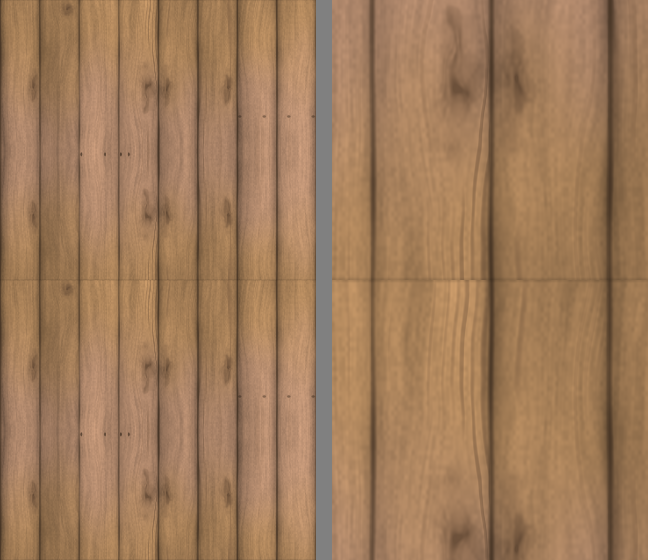
Left, the full canvas; right, a detail of the centre.
Reproduce this texture procedurally as a WebGL 1 fragment shader.

```glsl
precision highp float;
uniform vec2 u_resolution;

#define PLANKS 8.0
#define ROWS 2.0
#define TILE_LENGTH 7.1
#define MIRROR_LINE 0.46
#define ROSE_WOOD vec3(0.72, 0.555, 0.44)
#define GOLD_WOOD vec3(0.70, 0.535, 0.365)
#define DARK_WOOD vec3(0.38, 0.28, 0.20)
#define GAP_COLOR vec3(0.27, 0.20, 0.14)
#define GAP_WIDTH 0.024
#define SHADOW_WIDTH 0.10
#define GRAIN 0.36
#define BROAD 0.18

float hash(vec2 p) {
  return fract(sin(dot(p, vec2(127.1, 311.7))) * 43758.5453);
}

float noise(vec2 p) {
  vec2 i = floor(p);
  vec2 f = fract(p);
  f = f * f * (3.0 - 2.0 * f);
  return mix(mix(hash(i), hash(i + vec2(1.0, 0.0)), f.x),
             mix(hash(i + vec2(0.0, 1.0)), hash(i + vec2(1.0, 1.0)), f.x), f.y);
}

// Spreads the grain around a knot and darkens its ragged core.
void addKnot(vec2 d, float mask, inout float bend, inout float dark) {
  float r = length(d);
  bend -= mask * d.x * exp(-0.4 * r * r) * 0.08;
  float ragged = 0.45 + 0.75 * noise(d * vec2(3.0, 4.0) + 5.0);
  dark = max(dark, mask * ragged * exp(-1.1 * r * r));
}

float samePlank(float x, float plank) {
  return 1.0 - step(0.5, abs(floor(x) - plank));
}

float spot(vec2 d, vec2 radius) {
  return 1.0 - smoothstep(0.4, 1.3, length(d / radius));
}

void main() {
  vec2 uv = gl_FragCoord.xy / u_resolution;
  float x = uv.x * PLANKS;
  float plank = floor(x);
  float along = fract(uv.y * ROWS);
  float y = (along - MIRROR_LINE) * TILE_LENGTH;
  vec2 p = vec2(x, abs(y));

  // Knots, placed in pairs and reflected along each plank
  float bend = 0.0;
  float knots = 0.0;
  for (int i = 0; i < 4; i++) {
    float pair = floor(float(i) / 2.0);
    float side = mod(float(i), 2.0) * 2.0 - 1.0;
    float kx = mix(3.97, 3.30, pair) + side * mix(0.24, 2.44, pair);
    vec2 size = vec2(0.13, 0.42) * mix(1.0 - 0.15 * side, 0.75, pair);
    vec2 d = (p - vec2(kx, 1.6)) / size;
    d += 0.9 * (vec2(noise(p * vec2(9.0, 4.0)), noise(p * 6.0 + 7.0)) - 0.5);
    addKnot(d, samePlank(kx, plank), bend, knots);
  }
  addKnot((p - vec2(1.70, 3.6)) / vec2(0.14, 0.16), samePlank(1.7, plank), bend, knots);

  // Grain: wavy growth bands, fine fibres and short pores
  float seed = plank * 17.3;
  float wave = noise(vec2(x * 1.8 + seed, p.y * 0.7)) - 0.5;
  float gx = x + bend + 0.26 * wave + 0.03 * noise(vec2(x * 5.0, p.y * 3.0));
  float bands = noise(vec2(gx * 8.0 + seed, p.y * 0.25));
  float lines = noise(vec2(gx * 20.0 + seed, p.y * 0.6));
  float fibres = noise(vec2(gx * 34.0, p.y * 3.0 + seed));
  float pores = noise(vec2(x * 34.0, p.y * 24.0));
  float grain = 0.28 * bands + 0.28 * lines + 0.22 * fibres + 0.22 * pores;

  // Plank tone: rosy in the middle, golden towards both ends
  float pale = step(2.0, mod(plank, 4.0));
  float gold = smoothstep(0.8, 3.3, p.y + 1.2 * wave + 0.5 - 0.6 * pale);
  vec3 color = mix(ROSE_WOOD, GOLD_WOOD, gold);
  color *= 0.94 + 0.06 * pale;
  float strip = samePlank(1.5, plank) * (1.0 - smoothstep(1.49, 1.53, x));
  color *= 1.0 - 0.07 * strip;
  float broad = noise(vec2(gx * 3.0 + seed, p.y * 0.45 + 3.0)) - 0.5;
  color *= 1.0 + BROAD * broad + GRAIN * (grain - 0.47);

  // Dark veins gather in the heartwood beside the knots
  float heart = exp(-pow((x - 4.0) / 0.42, 2.0)) + samePlank(5.5, plank) * 0.7;
  float vein = smoothstep(0.55, 0.9, lines) * smoothstep(0.3, 0.75, bands);
  color = mix(color, DARK_WOOD, vein * (0.18 + 0.25 * heart));
  color = mix(color, DARK_WOOD, clamp(0.85 * knots, 0.0, 0.85));

  // Small holes in two rows
  float holes = 0.0;
  for (int i = 0; i < 4; i++) {
    float n = float(i);
    vec2 low = vec2(3.26 - 0.1 * n * (n + 1.0), -0.08);
    vec2 high = vec2(6.07 + 0.62 * n, 0.88);
    holes = max(holes, spot(vec2(x, y) - low, vec2(0.028, 0.055)));
    holes = max(holes, 0.7 * spot(vec2(x, y) - high, vec2(0.05, 0.035)));
  }
  color = mix(color, GAP_COLOR, 0.7 * holes);

  // Gaps between planks: a thin line of uneven depth in a soft shadow
  float gap = floor(x + 0.5);
  float wander = 0.012 * (noise(vec2(gap * 9.0, p.y * 1.4)) - 0.5);
  float offset = x - gap - 0.01 + wander;
  float strong = step(3.5, gap) + (1.0 - step(0.5, gap));
  float depth = 0.50 + 0.22 * strong + 0.3 * (noise(vec2(gap * 5.0, p.y * 2.0)) - 0.5);
  float spread = SHADOW_WIDTH * (offset < 0.0 ? 0.8 : 1.3);
  color *= 1.0 - 0.48 * depth * exp(-abs(offset) / spread);
  float core = 1.0 - smoothstep(0.0, GAP_WIDTH * 1.6, abs(offset));
  color = mix(color, GAP_COLOR, depth * core);

  // Faint joint where the rows meet
  float joint = min(along, 1.0 - along) * TILE_LENGTH;
  color *= 1.0 - 0.10 * (1.0 - smoothstep(0.0, 0.03, joint));
  color *= 1.0 - 0.05 * exp(-along * 12.0);

  gl_FragColor = vec4(color, 1.0);
}
```
